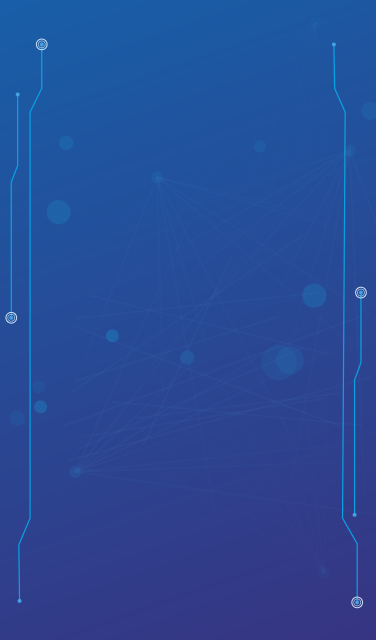
A Shadertoy shader for this background:

```glsl
// Blue-to-violet tech background: circuit traces frame both sides of a faint web of rays and discs.
// Coordinates span 100 units across the canvas, origin at the lower left; every shape is a
// signed distance turned into coverage and blended over a diagonal gradient.

const vec3 TOP_BLUE = vec3(0.095, 0.37, 0.66);
const vec3 LOW_VIOLET = vec3(0.215, 0.205, 0.51);
const vec3 DISC_BLUE = vec3(0.11, 0.51, 0.75);
const vec3 WEB_BLUE = vec3(0.24, 0.46, 0.74);
const vec3 TRACE_CYAN = vec3(0.02, 0.67, 0.93);
const vec3 DOT_BLUE = vec3(0.27, 0.63, 0.89);
const vec3 RING_WHITE = vec3(0.80, 0.90, 0.98);

float hash(float n) {
    return fract(sin(n * 12.9898) * 4375.85);
}

// Coverage of a signed distance, smoothed over one pixel
float cover(float d, float pixel) {
    return clamp(0.5 - d / pixel, 0.0, 1.0);
}

float segment(vec2 p, vec2 a, vec2 b) {
    vec2 ab = b - a;
    float t = clamp(dot(p - a, ab) / max(dot(ab, ab), 1e-4), 0.0, 1.0);
    return length(p - a - ab * t);
}

float disc(vec2 p, vec2 centre, float radius, float pixel) {
    return cover(length(p - centre) - radius, pixel);
}

float line(vec2 p, vec2 a, vec2 b, float halfWidth, float pixel) {
    return cover(segment(p, a, b) - halfWidth, pixel);
}

// Hubs: position, first ray angle, angular sweep
float webRays(vec2 p, vec4 hub, float seed, float pixel) {
    float sum = 0.0;
    for (int i = 0; i < 9; i++) {
        float k = float(i);
        float angle = hub.z + hub.w * (k + hash(seed + k)) / 9.0;
        float reach = mix(35.0, 95.0, hash(seed + k + 40.0));
        vec2 tip = hub.xy + reach * vec2(cos(angle), sin(angle));
        float fade = 1.0 - 0.6 * length(p - hub.xy) / reach;
        sum += line(p, hub.xy, tip, 0.22, pixel) * max(fade, 0.0);
    }
    return sum;
}

// Long chords crossing the middle of the web
float webChords(vec2 p, float pixel) {
    float sum = 0.0;
    for (int i = 0; i < 12; i++) {
        float k = float(i) * 4.0 + 3.0;
        vec2 a = vec2(mix(14.0, 40.0, hash(k)), mix(45.0, 98.0, hash(k + 1.0)));
        vec2 b = vec2(mix(60.0, 104.0, hash(k + 2.0)), mix(24.0, 112.0, hash(k + 3.0)));
        sum += line(p, a, b, 0.22, pixel);
    }
    return sum;
}

// Bent circuit line with a dot at one end and a ringed dot at the other
vec3 trace(vec3 col, vec2 p, vec2 v[6], float pixel) {
    float d = 1e4;
    for (int i = 0; i < 5; i++) d = min(d, segment(p, v[i], v[i + 1]));
    col = mix(col, TRACE_CYAN, 0.9 * cover(d - 0.16, pixel));
    col = mix(col, DOT_BLUE, disc(p, v[5], 0.52, pixel));
    float r = length(p - v[0]);
    float rings = max(cover(abs(r - 1.42) - 0.13, pixel), 0.75 * cover(abs(r - 0.92) - 0.10, pixel));
    col = mix(col, RING_WHITE, rings);
    return mix(col, DOT_BLUE, disc(p, v[0], 0.52, pixel));
}

void mainImage(out vec4 fragColor, in vec2 fragCoord) {
    float pixel = 100.0 / iResolution.x;
    vec2 p = fragCoord * pixel;
    vec2 uv = fragCoord / iResolution.xy;

    // Background gradient
    vec3 col = mix(TOP_BLUE, LOW_VIOLET, 0.83 * (1.0 - uv.y) + 0.17 * uv.x);

    // Faint web with a small disc on each hub
    vec4 hubs[5] = vec4[5](
        vec4(41.8, 123.1, -1.95, 1.9), vec4(93.0, 130.2, 3.35, 1.75),
        vec4(20.0, 44.7, -0.25, 1.4), vec4(86.2, 18.0, 1.55, 1.1),
        vec4(84.0, 164.2, 3.8, 1.0));
    float web = webChords(p, pixel);
    for (int i = 0; i < 5; i++) {
        float lowFade = i > 2 ? 0.35 : 1.0;
        web += lowFade * webRays(p, hubs[i], float(i) * 17.0, pixel);
        col = mix(col, DISC_BLUE, 0.2 * lowFade * disc(p, hubs[i].xy, 1.55, pixel));
    }
    col = mix(col, WEB_BLUE, min(0.10 * web, 0.25));

    // Floating discs: centre, radius, opacity
    vec4 discs[12] = vec4[12](
        vec4(17.6, 132.2, 1.9, 0.28), vec4(15.6, 113.8, 3.2, 0.34),
        vec4(69.1, 131.3, 1.6, 0.20), vec4(83.6, 91.6, 3.2, 0.34),
        vec4(29.9, 80.9, 1.7, 0.46), vec4(49.8, 75.1, 1.9, 0.26),
        vec4(10.8, 62.0, 1.7, 0.46), vec4(10.3, 67.3, 1.7, 0.14),
        vec4(77.1, 74.4, 3.7, 0.18), vec4(74.2, 73.8, 4.7, 0.14),
        vec4(98.5, 140.7, 2.4, 0.20), vec4(4.6, 59.0, 2.0, 0.15));
    for (int i = 0; i < 12; i++)
        col = mix(col, DISC_BLUE, discs[i].w * disc(p, discs[i].xy, discs[i].z, pixel));

    // Circuit traces, listed from ringed end to plain end
    col = trace(col, p, vec2[6](vec2(11.1, 158.4), vec2(11.1, 146.7), vec2(8.0, 140.4),
        vec2(8.0, 32.4), vec2(5.0, 25.3), vec2(5.2, 10.4)), pixel);
    col = trace(col, p, vec2[6](vec2(3.0, 85.7), vec2(3.0, 121.8), vec2(4.7, 126.2),
        vec2(4.7, 145.1), vec2(4.7, 145.1), vec2(4.7, 145.1)), pixel);
    col = trace(col, p, vec2[6](vec2(95.0, 10.0), vec2(95.0, 25.6), vec2(91.1, 32.4),
        vec2(91.8, 140.4), vec2(89.0, 146.7), vec2(88.8, 158.4)), pixel);
    col = trace(col, p, vec2[6](vec2(96.0, 92.4), vec2(96.0, 73.8), vec2(94.3, 69.1),
        vec2(94.3, 33.3), vec2(94.3, 33.3), vec2(94.3, 33.3)), pixel);

    fragColor = vec4(col, 1.0);
}
```
